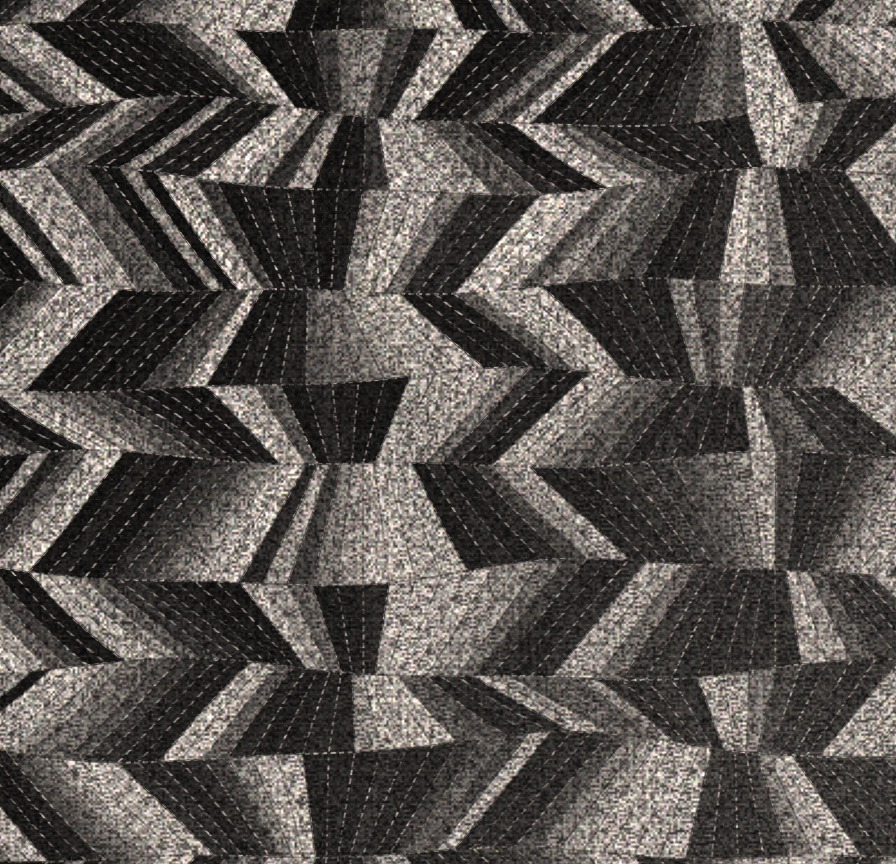
A WebGL 1 fragment shader for this pattern:

```glsl
precision highp float;
uniform vec2 u_resolution;

#define ROW_PITCH 0.101
#define FIRST_EDGE 0.026
#define STRIPES 48.0
#define CYCLE 9.0
#define SLANT 0.056
#define SEAM 0.0008
#define DOTS 105.0
#define GRAIN 400.0
#define LIGHT_TONE 0.67
#define TINT vec3(1.0, 0.95, 0.90)

float hash(vec2 p) {
  return fract(sin(dot(p, vec2(127.1, 311.7))) * 43758.55);
}

float noise(vec2 p) {
  vec2 c = floor(p), f = fract(p);
  f = f * f * (3.0 - 2.0 * f);
  return mix(mix(hash(c), hash(c + vec2(1.0, 0.0)), f.x),
             mix(hash(c + vec2(0.0, 1.0)), hash(c + 1.0), f.x), f.y);
}

// Height of the wavy edge above row i, measured downwards
float rowEdge(float i, float x) {
  float base = FIRST_EDGE + ROW_PITCH * i - 0.014 * sin(i * 0.55) - 0.012 * sin(i * 2.1 - 2.7);
  float swing = mix(0.004, 0.019, hash(vec2(i, 3.0)));
  float phase = 6.28 * hash(vec2(i, 8.0));
  return base + swing * sin(x * 7.5 + phase) + 0.004 * sin(x * 17.0 + phase * 2.3);
}

// Sideways push of stripe s where it meets edge i; alternates to fold the stripes
float edgeShift(float i, float s) {
  float side = 2.0 * mod(i, 2.0) - 1.0;
  float phase = 0.9 * (hash(vec2(i, 21.0)) - 0.5);
  return side * SLANT * cos(7.2 * max(s - 0.17, 0.0) + phase);
}

float stripeShift(float row, float s, float t) {
  return mix(edgeShift(row, s), edgeShift(row + 1.0, s), t);
}

// Brightness level of one stripe: a dark run, a ramp, then a sharp drop
float stripeLevel(float k, float row) {
  float turn = hash(vec2(row, 5.0)) > 0.45 ? 1.0 : -1.0;
  float pos = fract(turn * k / CYCLE + 0.6 * hash(vec2(row, 13.0)) + 0.14 * sin(k * 0.45 + row * 2.4));
  float level = smoothstep(0.33, 0.85, pos);
  float odd = step(0.93, hash(vec2(k, row + 40.0)));
  level = mix(level, 0.75 - 0.6 * level, odd);
  return clamp(level + 0.16 * (hash(vec2(k, row)) - 0.5), 0.0, 1.0);
}

// Dotted thread: pale on dark cloth, dark on pale cloth
float thread(float tone, float dist, float along, float id, float px) {
  float line = 1.0 - smoothstep(SEAM - 0.5 * px, SEAM + px, dist);
  float dots = smoothstep(0.25, 0.55, abs(fract(along * DOTS + hash(vec2(id, 2.0))) - 0.5) * 2.0);
  float wear = mix(0.25, 1.0, noise(vec2(along * 45.0, id * 7.3)));
  float dark = 1.0 - smoothstep(0.22, 0.42, tone);
  return mix(tone, mix(tone * 0.55, 0.56, dark), line * wear * mix(0.8, dots, dark));
}

// One row of slanting stripes
float rowTone(float row, vec2 p, float px) {
  float top = rowEdge(row, p.x);
  float height = rowEdge(row + 1.0, p.x) - top;
  float t = clamp((p.y - top) / height, 0.0, 1.0);
  float s = p.x;
  for (int n = 0; n < 14; n++) s = p.x - stripeShift(row, s, t);

  // Distance to the nearest seam, corrected for spread and slope
  float spread = 1.0 + (stripeShift(row, s + 0.005, t) - stripeShift(row, s - 0.005, t)) * 100.0;
  float slope = (edgeShift(row + 1.0, s) - edgeShift(row, s)) / height;
  float seam = floor(s * STRIPES + 0.5);
  float dist = (s - seam / STRIPES) * spread * inversesqrt(1.0 + slope * slope);

  float level = mix(stripeLevel(seam - 1.0, row), stripeLevel(seam, row), smoothstep(-px, px, dist));
  float shade = fract(s * STRIPES) - 0.5;
  level += 0.18 * shade * level * (1.0 - level) * 4.0 * smoothstep(0.0, 0.15, 0.5 - abs(shade));

  // Black is deepest at the upper left and fades towards the lower right
  float fade = smoothstep(0.3, 1.25, p.x * 0.75 + p.y * 0.6);
  float tone = mix(mix(0.075, 0.20, fade), LIGHT_TONE - 0.05 * fade, level);
  return thread(tone, abs(dist), p.y, seam + row * 61.0, px);
}

void main() {
  float px = 1.0 / u_resolution.x;
  vec2 p = vec2(gl_FragCoord.x, u_resolution.y - gl_FragCoord.y) * px;

  // Nearest row edge
  float edge = 0.0, gap = 10.0;
  for (int n = -1; n < 12; n++) {
    float d = p.y - rowEdge(float(n), p.x);
    if (abs(d) < abs(gap)) { gap = d; edge = float(n); }
  }
  float tone = mix(rowTone(edge - 1.0, p, px), rowTone(edge, p, px), smoothstep(-px, px, gap));
  tone = thread(tone, abs(gap), p.x, edge + 900.0, px);

  // Glitter grain, fine ribs and worn patches
  float grain = noise(p * GRAIN) + 0.5 * noise(p * GRAIN * 0.55 + 31.0) - 0.75;
  float mids = tone * (0.8 - tone) * 4.0;
  tone *= 1.0 + 1.05 * grain;
  tone += 0.025 * mids * sin(p.y * 1100.0) + 0.16 * pow(noise(p * GRAIN + 77.0), 9.0);
  tone *= 0.92 + 0.16 * noise(p * 7.0);
  vec3 glint = vec3(noise(p * GRAIN + 11.0), noise(p * GRAIN + 53.0), noise(p * GRAIN + 97.0)) - 0.5;
  gl_FragColor = vec4(clamp(tone * (TINT + 0.16 * glint), 0.0, 1.0), 1.0);
}
```
